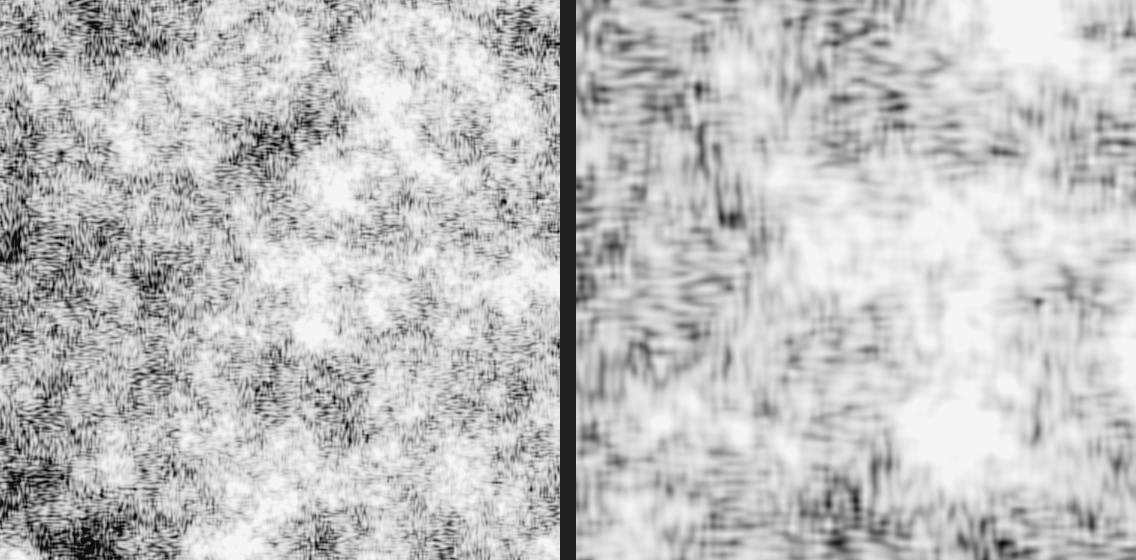
Left, the full canvas; right, a detail of the centre.
This texture is drawn by a WebGL 2 fragment shader. Its source:

```glsl
#version 300 es
precision highp float;
// Mottled grey cloth: rotated octaves of gradient noise form cloudy blotches,
// darker toward the left. Fine horizontal and vertical threads are laid over
// them, strongest where the cloud is dark, then toned to a pale grey scale.

uniform vec2 u_resolution;
out vec4 fragColor;

const float TAU = 6.2831853;
const float NOISE_GAIN = 4.65; // brings gradient noise to unit deviation
const int OCTAVES = 5;

// Integer hash of a lattice cell, giving an angle
float cellAngle(ivec2 cell, uint seed) {
    uvec2 c = uvec2(cell);
    uint h = c.x * 1597u + c.y * 51749u + seed * 7919u;
    h = (h ^ (h >> 16)) * 0x7feb352du;
    h = (h ^ (h >> 15)) * 0x846ca68bu;
    h ^= h >> 16;
    return float(h >> 8) / 16777216.0 * TAU;
}

float cornerSlope(ivec2 cell, vec2 offset, uint seed) {
    float angle = cellAngle(cell, seed);
    return dot(vec2(cos(angle), sin(angle)), offset);
}

// Gradient noise with roughly unit deviation
float gradientNoise(vec2 p, uint seed) {
    ivec2 cell = ivec2(floor(p));
    vec2 f = fract(p);
    vec2 fade = f * f * f * (f * (f * 6.0 - 15.0) + 10.0);
    float low = mix(cornerSlope(cell, f, seed),
                    cornerSlope(cell + ivec2(1, 0), f - vec2(1, 0), seed), fade.x);
    float high = mix(cornerSlope(cell + ivec2(0, 1), f - vec2(0, 1), seed),
                     cornerSlope(cell + ivec2(1, 1), f - vec2(1, 1), seed), fade.x);
    return NOISE_GAIN * mix(low, high, fade.y);
}

// Sum of octaves, each turned to hide the lattice
float cloud(vec2 p, float frequency, float amplitude, float gain) {
    mat2 turn = mat2(0.8, 0.6, -0.6, 0.8);
    float sum = 0.0;
    for (int i = 0; i < OCTAVES; i++) {
        p = turn * p + 0.37;
        sum += amplitude * gradientNoise(p * frequency, uint(i + 1));
        frequency *= 2.0;
        amplitude *= gain;
    }
    return sum;
}

// Short crossed threads; each patch favours one direction
float weave(vec2 p, float across, float along) {
    float horizontal = gradientNoise(p * vec2(along, across), 21u);
    float vertical = gradientNoise(p * vec2(across, along), 22u);
    float favour = smoothstep(-1.2, 1.2, gradientNoise(p * 17.0, 23u));
    return horizontal * sqrt(favour) + vertical * sqrt(1.0 - favour);
}

// Skewed tone curve: long dark tail, compressed highlights
float tone(float level) {
    float grey = 0.76 + 0.14 * level - 0.018 * level * level;
    return clamp(grey, 0.06, 0.96);
}

void main() {
    vec2 uv = gl_FragCoord.xy / u_resolution;

    // Cloudy base with a darker left side
    float shade = mix(-0.7, 0.33, smoothstep(0.0, 0.65, uv.x));
    float level = shade + cloud(uv, 5.0, 0.45, 0.9);

    // Threads fade out in the pale areas
    float threadStrength = mix(0.14, 0.75, smoothstep(1.2, -1.3, level));
    level += threadStrength * weave(uv, 185.0, 68.0);

    fragColor = vec4(vec3(tone(level)), 1.0);
}
```
